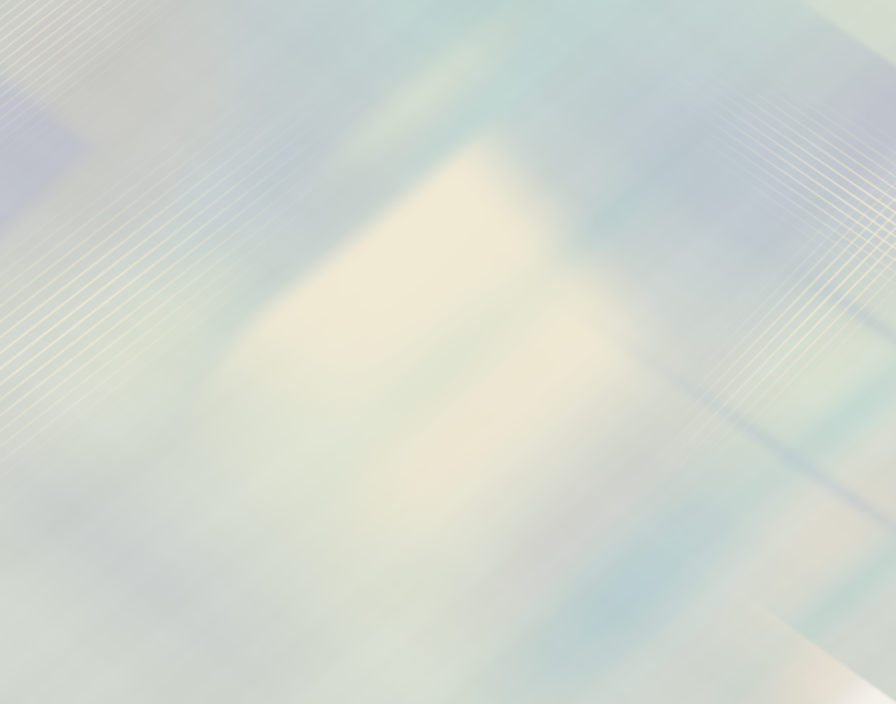
A WebGL 1 fragment shader for this background:

```glsl
precision highp float;
// Pale abstract backdrop: a tilted cream panel among soft pastel glows and fine diagonal hatching.
uniform vec2 u_resolution;

const float ASPECT = 1.274;        // width of the layout, its height is 1
const float TILT = 0.69;           // main diagonal, radians
const float FALL = -0.60;          // falling diagonal
const float STREAK_GAIN = 0.009;
const vec2 PANEL_CENTRE = vec2(0.654, 0.512);

const vec3 MIST     = vec3(0.82, 0.84, 0.81);
const vec3 BEIGE    = vec3(0.79, 0.79, 0.775);
const vec3 LAVENDER = vec3(0.745, 0.76, 0.80);
const vec3 SLATE    = vec3(0.74, 0.785, 0.815);
const vec3 TEAL     = vec3(0.74, 0.835, 0.815);
const vec3 AQUA     = vec3(0.72, 0.81, 0.82);
const vec3 SAGE     = vec3(0.86, 0.89, 0.82);
const vec3 CREAM    = vec3(0.95, 0.92, 0.83);
const vec3 ROSE     = vec3(0.82, 0.80, 0.79);
const vec3 PEACH    = vec3(0.93, 0.88, 0.81);
const vec3 WHITE    = vec3(0.96, 0.95, 0.93);

// Coordinates along (x) and across (y) a direction
vec2 turn(vec2 p, float angle) {
  float c = cos(angle), s = sin(angle);
  return vec2(c * p.x + s * p.y, c * p.y - s * p.x);
}

// Elliptical falloff, 1 at the centre
float glow(vec2 p, vec2 centre, vec2 radii, float angle) {
  vec2 q = turn(p - centre, angle) / radii;
  return exp(-dot(q, q));
}

void tint(inout vec3 col, vec3 shade, float amount) {
  col = mix(col, shade, clamp(amount, 0.0, 1.0));
}

// Repeated thin parallel lines
float hatch(vec2 p, float angle, float spacing, float width) {
  float d = abs(fract(turn(p, angle).y / spacing) - 0.5) * spacing;
  float aa = 1.0 / u_resolution.y;
  return 1.0 - smoothstep(width - aa * 0.5, width + aa, d);
}

// Layered sines drawn out along the direction
float streaks(vec2 p, float angle) {
  vec2 q = turn(p, angle);
  float sum = 0.0, freq = 19.0, amp = 0.5;
  for (int i = 0; i < 5; i++) {
    sum += amp * sin(q.y * freq + 1.7 * sin(q.x * 4.0 + freq));
    freq *= 1.9;
    amp *= 0.7;
  }
  return sum;
}

void main() {
  vec2 p = gl_FragCoord.xy / u_resolution * vec2(ASPECT, 1.0);
  vec3 col = MIST;

  // Upper field
  tint(col, TEAL, 0.95 * glow(p, vec2(0.72, 1.0), vec2(0.50, 0.20), 0.0));
  tint(col, BEIGE, 1.0 * glow(p, vec2(0.13, 0.90), vec2(0.27, 0.26), TILT));
  tint(col, SLATE, 0.9 * glow(p, vec2(0.37, 0.72), vec2(0.22, 0.10), TILT));
  tint(col, SLATE, 0.5 * glow(p, vec2(0.41, 0.95), vec2(0.10, 0.12), 0.0));
  tint(col, SLATE, 0.95 * glow(p, vec2(1.03, 0.76), vec2(0.27, 0.17), FALL));
  tint(col, LAVENDER, 0.9 * glow(p, vec2(1.27, 0.83), vec2(0.17, 0.11), TILT));
  tint(col, SAGE, 0.7 * glow(p, vec2(0.60, 0.86), vec2(0.17, 0.035), TILT));
  tint(col, TEAL, 0.6 * glow(p, vec2(0.69, 0.84), vec2(0.15, 0.025), TILT));

  // Lower field
  tint(col, SAGE, 0.8 * glow(p, vec2(0.22, 0.52), vec2(0.20, 0.10), TILT));
  tint(col, LAVENDER, 0.35 * glow(p, vec2(0.20, 0.19), vec2(0.27, 0.07), FALL));
  tint(col, SAGE, 0.6 * glow(p, vec2(0.58, 0.12), vec2(0.18, 0.22), 0.0));
  tint(col, SAGE, 0.9 * glow(p, vec2(1.18, 0.46), vec2(0.20, 0.10), TILT));
  tint(col, PEACH, 0.4 * glow(p, vec2(1.19, 0.25), vec2(0.16, 0.08), TILT));
  tint(col, TEAL, 0.75 * glow(p, vec2(1.21, 0.41), vec2(0.16, 0.035), TILT));
  tint(col, TEAL, 0.7 * glow(p, vec2(1.21, 0.16), vec2(0.18, 0.03), TILT));

  // Lavender diamond reaching in from the left side
  vec2 wedge = p - vec2(0.145, 0.793);
  float diamond = max(turn(wedge, FALL - 0.06).y, -turn(wedge, 0.76).y);
  tint(col, LAVENDER, 0.85 * (1.0 - smoothstep(-0.025, 0.012, diamond)));

  // Cream panel: crisp bowed upper left edge, soft elsewhere
  vec2 q = turn(p - PANEL_CENTRE, TILT);
  float bow = min(q.x + 0.15, 0.0);
  float rim = 0.223 - bow * bow - q.y;
  float panel = smoothstep(-0.008, 0.03, rim) * smoothstep(-0.31, -0.07, q.y);
  panel *= smoothstep(-0.42, -0.15, q.x) * (1.0 - smoothstep(0.14, 0.27, q.x));
  float alongRim = exp(-pow(q.x / 0.25, 2.0));
  tint(col, AQUA, 0.4 * exp(-pow((rim + 0.02) / 0.025, 2.0)) * smoothstep(0.1, -0.3, q.x) * alongRim);
  tint(col, CREAM, 0.93 * panel);
  tint(col, SAGE, 0.75 * glow(p, vec2(0.62, 0.47), vec2(0.22, 0.055), TILT));
  tint(col, SAGE, 0.6 * glow(p, vec2(0.42, 0.37), vec2(0.17, 0.13), FALL));
  tint(col, PEACH, 0.22 * glow(p, vec2(0.68, 0.39), vec2(0.16, 0.05), TILT));
  tint(col, SLATE, 0.22 * panel * glow(p, vec2(0.52, 0.68), vec2(0.20, 0.016), TILT));

  // Accents right of the panel
  tint(col, AQUA, 0.6 * glow(p, vec2(0.88, 0.70), vec2(0.10, 0.035), TILT));
  tint(col, ROSE, 0.55 * glow(p, vec2(0.81, 0.24), vec2(0.20, 0.05), TILT));
  tint(col, AQUA, 0.9 * glow(p, vec2(0.90, 0.16), vec2(0.22, 0.075), 0.75));
  tint(col, SLATE, 0.55 * glow(p, vec2(1.14, 0.34), vec2(0.25, 0.012), FALL));
  tint(col, SLATE, 0.5 * glow(p, vec2(1.23, 0.55), vec2(0.12, 0.012), FALL));

  // Corner planes on the right
  float fold = turn(p - vec2(1.06, 0.155), FALL - 0.02).y;
  float corner = (1.0 - smoothstep(-0.004, 0.004, fold)) * smoothstep(1.02, 1.2, p.x);
  tint(col, PEACH, 0.65 * corner);
  tint(col, WHITE, 0.95 * corner * glow(p, vec2(1.25, 0.0), vec2(0.10, 0.05), TILT));
  float ribbon = turn(p - vec2(1.16, 0.99), FALL).y;
  tint(col, SAGE, 0.65 * smoothstep(-0.012, 0.002, ribbon) * smoothstep(1.08, 1.2, p.x));

  // Fine hatching and woven streaks
  tint(col, CREAM, 0.65 * hatch(p, 0.66, 0.0175, 0.0014) * glow(p, vec2(0.08, 0.53), vec2(0.28, 0.09), 0.66));
  tint(col, CREAM, 0.4 * hatch(p, 0.66, 0.0125, 0.001) * glow(p, vec2(0.04, 0.97), vec2(0.20, 0.10), 0.66));
  tint(col, CREAM, 0.7 * hatch(p, FALL, 0.014, 0.0012) * glow(p, vec2(1.26, 0.69), vec2(0.19, 0.06), FALL));
  tint(col, CREAM, 0.7 * hatch(p, 0.80, 0.015, 0.0013) * glow(p, vec2(1.19, 0.59), vec2(0.21, 0.05), 0.80));
  float weave = streaks(p, TILT) + 0.6 * streaks(p, FALL) * (1.0 - panel);
  col += STREAK_GAIN * weave * (1.0 - 0.6 * panel);

  gl_FragColor = vec4(clamp(col, 0.0, 1.0), 1.0);
}
```
